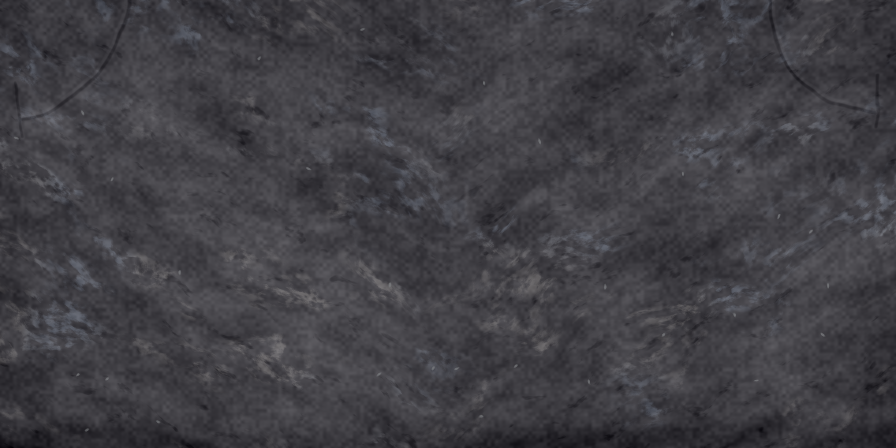
This texture is drawn by a Shadertoy shader. Its source:

```glsl
// Dark slate slab: cloudy violet-grey stone with slanted mineral streaks.
// Two book-matched halves of layered value noise are blended at the centre,
// then pale flecks, pits, an arched crack and darkened borders are added.

const vec3 STONE_COLOR = vec3(0.252, 0.247, 0.267);
const vec3 WARM_FLECK  = vec3(0.150, 0.145, 0.132);
const vec3 COOL_FLECK  = vec3(0.115, 0.135, 0.155);
const vec3 SPECK_COLOR = vec3(0.50, 0.51, 0.52);
const float SLANT = -0.42;           // streak direction in radians
const float CLOUD_CONTRAST = 0.11;
const float STREAK_CONTRAST = 0.17;
const float GRAIN_CONTRAST = 0.075;
const float PIT_DEPTH = 0.07;
const float CRACK_DEPTH = 0.065;
const float SPECK_CELLS = 9.0;
const float SPECK_SHARE = 0.2;
const vec2 CRACK_CENTER = vec2(0.01, 1.0);
const float CRACK_RADIUS = 0.265;
const vec2 RIDGE_START = vec2(0.05, 0.75);
const vec2 RIDGE_END = vec2(0.73, 0.65);

float hash(vec2 p) {
    return fract(sin(dot(p, vec2(127.1, 311.7))) * 43758.5453);
}

float noise(vec2 p) {
    vec2 i = floor(p), f = fract(p);
    f = f * f * (3.0 - 2.0 * f);
    float low = mix(hash(i), hash(i + vec2(1, 0)), f.x);
    float high = mix(hash(i + vec2(0, 1)), hash(i + vec2(1, 1)), f.x);
    return mix(low, high, f.y);
}

float fbm(vec2 p) {
    float sum = 0.0, weight = 0.5;
    for (int i = 0; i < 4; i++) {
        sum += weight * noise(p);
        p = mat2(0.96, 0.28, -0.28, 0.96) * p * 2.03 + 17.3;
        weight *= 0.5;
    }
    return sum / 0.9375;
}

vec2 rotate(vec2 p, float a) {
    return vec2(cos(a) * p.x + sin(a) * p.y, cos(a) * p.y - sin(a) * p.x);
}

float segmentDistance(vec2 p, vec2 a, vec2 b) {
    vec2 ab = b - a;
    return length(p - a - ab * clamp(dot(p - a, ab) / dot(ab, ab), 0.0, 1.0));
}

// Rare bright chips, at most one in each cell
float specks(vec2 p) {
    vec2 cell = floor(p * SPECK_CELLS);
    vec2 offset = vec2(hash(cell + 3.1), hash(cell + 7.7)) * 0.7 + 0.15;
    vec2 d = (p * SPECK_CELLS - cell - offset) / SPECK_CELLS;
    d = rotate(d, 6.28 * hash(cell + 5.3)) * vec2(1.0, 1.9);
    d += 0.004 * (noise(p * 150.0) - 0.5);
    float present = step(hash(cell + 11.9), SPECK_SHARE);
    return present * (1.0 - smoothstep(0.002, 0.0075, length(d)));
}

// One half of the slab, with the outer edge at x = 0
vec3 stone(vec2 p, float seed) {
    vec2 warp = vec2(fbm(p * 5.0 + seed), fbm(p * 5.0 + seed + 31.0)) - 0.5;
    vec2 s = rotate(p + 0.08 * warp, SLANT) + seed;

    // Broad clouds and fine slanted streaks
    float shade = CLOUD_CONTRAST * (fbm(s * vec2(3.0, 6.0)) - 0.5);
    shade += STREAK_CONTRAST * (fbm(s * vec2(13.0, 27.0) + 9.0) - 0.5);

    // Mineral flecks gathered in patches and along a ridge
    float ridge = segmentDistance(p + 0.05 * warp, RIDGE_START, RIDGE_END);
    float patches = smoothstep(0.48, 0.72, fbm(s * vec2(6.0, 12.0) + 41.0));
    patches = max(patches, 0.6 * (1.0 - smoothstep(0.0, 0.035, ridge)));
    float fleck = patches * smoothstep(0.42, 0.75, fbm(s * vec2(42.0, 68.0) + 5.0));
    float tint = smoothstep(0.35, 0.65, noise(s * 5.0 + 77.0) + 0.4 * (p.y - 0.5));

    // Small dark pits
    float pit = smoothstep(0.67, 0.85, fbm(s * vec2(24.0, 48.0) + 63.0));

    // Arched crack with a pale lip, and a short split near the edge
    vec2 c = p - CRACK_CENTER + 0.05 * warp;
    float arc = length(c) - CRACK_RADIUS;
    float arcSpan = smoothstep(0.0, 0.06, c.x);
    float crack = arcSpan * (1.0 - smoothstep(0.001, 0.006, abs(arc)));
    float lip = arcSpan * (1.0 - smoothstep(0.001, 0.006, abs(arc + 0.007)));
    float split = segmentDistance(p + 0.06 * warp, vec2(0.03, 0.82), vec2(0.045, 0.70));
    crack = max(crack, 1.0 - smoothstep(0.001, 0.006, split));

    shade -= PIT_DEPTH * pit + CRACK_DEPTH * crack - 0.03 * lip;
    return STONE_COLOR + shade + fleck * mix(WARM_FLECK, COOL_FLECK, tint);
}

void mainImage(out vec4 fragColor, in vec2 fragCoord) {
    vec2 p = fragCoord / iResolution.y;
    float width = iResolution.x / iResolution.y;
    vec2 mirrored = vec2(width - p.x, p.y);

    // Book-matched halves, softly joined
    float side = smoothstep(-0.13, 0.13, p.x - 0.5 * width);
    vec3 color = mix(stone(p, 0.0), stone(mirrored, 2.7), side);

    // Surface grain and chips
    color += GRAIN_CONTRAST * (noise(p * 120.0) - 0.5);
    color = mix(color, SPECK_COLOR, 0.65 * specks(p));

    // Darkened borders and a faint glow through the middle
    float edge = min(p.x, mirrored.x);
    color -= 0.085 * (1.0 - smoothstep(0.0, 0.09, p.y));
    color -= 0.035 * (1.0 - smoothstep(0.0, 0.16, edge));
    color -= 0.025 * smoothstep(0.72, 1.0, p.y);
    color += 0.012 * smoothstep(0.05, 0.3, p.y) * (1.0 - smoothstep(0.5, 0.85, p.y));
    fragColor = vec4(clamp(color, 0.0, 1.0), 1.0);
}
```
